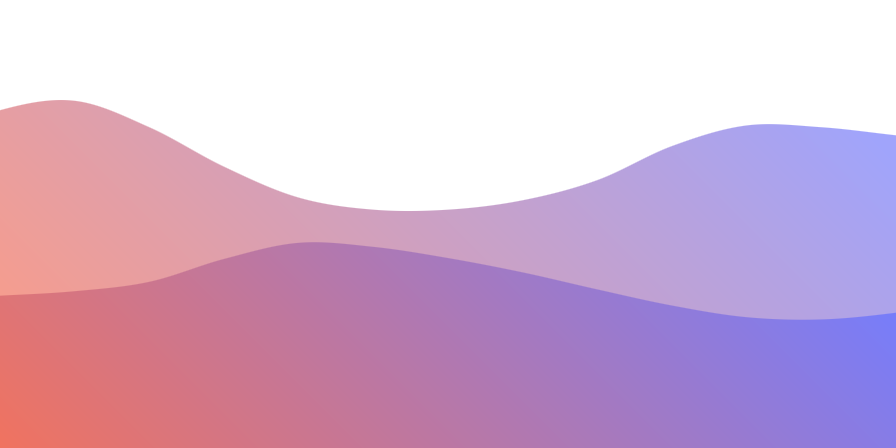
This background is drawn by a Shadertoy shader. Its source:

```glsl
// Two overlapping translucent waves with a red-to-blue diagonal gradient on white.

const vec3 WHITE = vec3(1.0);
const vec3 CORAL = vec3(0.943, 0.451, 0.373);
const vec3 PERIWINKLE = vec3(0.467, 0.490, 0.980);

const float ASPECT = 2.0;          // design width in canvas heights
const float GRADIENT_SPAN = 2.3;   // diagonal length of the colour ramp
const int SEGMENTS = 12;
const int KNOTS = SEGMENTS + 3;    // one extra knot before the left edge

// Crest heights at even steps across the canvas
const float BACK_WAVE[KNOTS] = float[KNOTS](
    0.685, 0.754, 0.775, 0.716, 0.628, 0.559, 0.532, 0.532,
    0.553, 0.598, 0.674, 0.720, 0.716, 0.698, 0.680);
const float FRONT_WAVE[KNOTS] = float[KNOTS](
    0.332, 0.340, 0.350, 0.371, 0.422, 0.458, 0.449, 0.424,
    0.392, 0.354, 0.318, 0.292, 0.287, 0.302, 0.328);

// Smooth Catmull-Rom curve through the knots, u in 0..1
float waveHeight(float knots[KNOTS], float u) {
    float s = clamp(u, 0.0, 1.0) * float(SEGMENTS);
    int i = min(int(s), SEGMENTS - 1);
    float t = s - float(i);
    float a = knots[i], b = knots[i + 1], c = knots[i + 2], d = knots[i + 3];
    return b + 0.5 * t * (c - a + t * (2.0 * a - 5.0 * b + 4.0 * c - d
             + t * (3.0 * (b - c) + d - a)));
}

// Diagonal colour ramp, raised by lift
vec3 diagonalGradient(vec2 p, float lift) {
    float t = (p.x + p.y - lift) / GRADIENT_SPAN;
    return mix(CORAL, PERIWINKLE, clamp(t, 0.0, 1.0));
}

// Antialiased coverage below a wave crest
float coverBelow(float y, float crest) {
    float d = crest - y;
    return clamp(0.5 + d / max(fwidth(d), 1e-5), 0.0, 1.0);
}

void mainImage(out vec4 fragColor, in vec2 fragCoord) {
    vec2 uv = fragCoord / iResolution.xy;
    vec2 p = uv * vec2(ASPECT, 1.0);

    // Pale back wave, then the solid front wave
    float back = coverBelow(p.y, waveHeight(BACK_WAVE, uv.x));
    float front = coverBelow(p.y, waveHeight(FRONT_WAVE, uv.x));
    vec3 color = mix(WHITE, diagonalGradient(p, 0.35), 0.7 * back);
    color = mix(color, diagonalGradient(p, 0.0), front);

    fragColor = vec4(color, 1.0);
}
```
